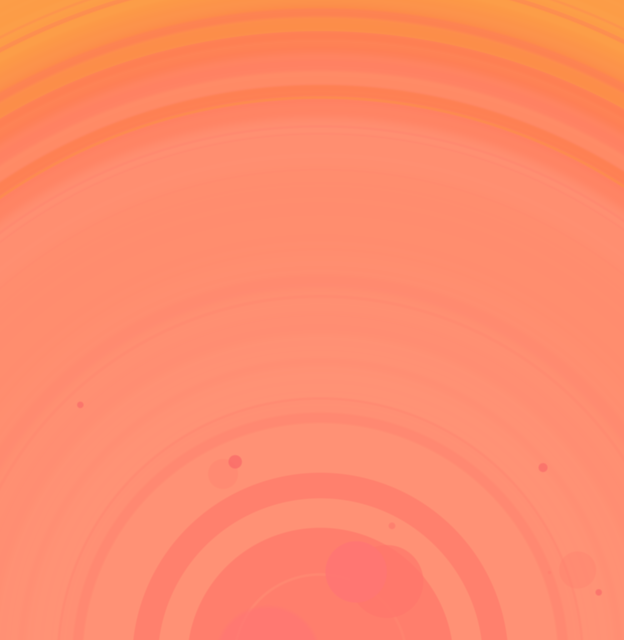
This background is drawn by a Shadertoy shader. Its source:

```glsl
// Concentric coral and orange rings around a low centre, with soft scattered discs.

const vec3 PEACH  = vec3(1.00, 0.570, 0.458);
const vec3 SALMON = vec3(1.00, 0.550, 0.430);
const vec3 CORAL  = vec3(1.00, 0.492, 0.423);
const vec3 EMBER  = vec3(0.995, 0.505, 0.330);
const vec3 ORANGE = vec3(0.99, 0.555, 0.290);
const vec3 AMBER  = vec3(0.99, 0.615, 0.280);
const vec3 PINK   = vec3(1.00, 0.460, 0.450);

float hash(float n) {
    return fract(sin(n * 127.1) * 43758.5453);
}

float noise(float x) {
    float f = fract(x);
    return mix(hash(floor(x)), hash(floor(x) + 1.0), f * f * (3.0 - 2.0 * f));
}

// 1 beyond the edge, 0 before it
float beyond(float r, float edge, float soft) {
    return smoothstep(edge - soft, edge + soft, r);
}

float band(float r, float inner, float outer, float soft) {
    return beyond(r, inner, soft) - beyond(r, outer, soft);
}

float disc(vec2 p, vec2 centre, float radius, float soft) {
    return 1.0 - beyond(length(p - centre), radius, soft);
}

// Broad rings, painted from the inside outwards
vec3 broadRings(float r, float soft) {
    vec3 c = mix(PEACH, SALMON, smoothstep(0.42, 0.72, r));
    c = mix(c, PEACH, 0.4 * band(r, 0.775, 0.842, 0.015));
    c = mix(c, vec3(1.0, 0.510, 0.388), beyond(r, 0.850, 0.012));
    c = mix(c, ORANGE, 0.75 * band(r, 0.878, 0.883, soft));
    c = mix(c, EMBER, band(r, 0.883, 0.901, 0.003));
    c = mix(c, vec3(1.0, 0.545, 0.400), band(r, 0.901, 0.922, 0.004));
    c = mix(c, EMBER, beyond(r, 0.950, 0.018));
    c = mix(c, ORANGE, beyond(r, 0.984, soft));
    c = mix(c, EMBER, 0.8 * band(r, 1.006, 1.020, 0.004));

    // Corners warm gradually to amber
    c = mix(c, mix(ORANGE, AMBER, smoothstep(1.02, 1.07, r)), beyond(r, 1.022, 0.004));
    c = mix(c, EMBER, 0.55 * band(r, 1.074, 1.081, 0.002));
    c = mix(c, EMBER, 0.35 * band(r, 1.093, 1.097, 0.002));

    // Faint middle rings
    c = mix(c, CORAL, 0.25 * band(r, 0.583, 0.603, 0.005));
    c = mix(c, CORAL, 0.24 * band(r, 0.567, 0.572, 0.002));
    c = mix(c, CORAL, 0.14 * band(r, 0.512, 0.544, 0.008));
    c = mix(c, CORAL, 0.12 * band(r, 0.460, 0.474, 0.004));
    c = mix(c, CORAL, 0.10 * band(r, 0.371, 0.411, soft));
    c = mix(c, CORAL, 0.28 * band(r, 0.408, 0.412, soft));
    c = mix(c, CORAL, 0.42 * band(r, 0.372, 0.388, 0.003));

    // Bold inner ring and core
    c = mix(c, CORAL, 0.88 * band(r, 0.254, 0.294, soft));
    return mix(c, CORAL, 0.97 - 0.97 * beyond(r, 0.208, soft));
}

// Thin grooves of random depth, strongest in the outer rings
vec3 grooves(vec3 c, float r) {
    float outer = smoothstep(0.80, 0.87, r);
    float fine = noise(r * 190.0) + noise(r * 90.0 + 31.0) - 1.0;
    float amount = mix(0.003, 0.010, outer) * smoothstep(0.36, 0.46, r);
    c.g += fine * amount;
    c.b += fine * amount * 0.8;
    float lines = 0.25 * band(r, 0.822, 0.825, 0.002)
                + 0.30 * band(r, 0.833, 0.837, 0.002)
                + 0.15 * band(r, 0.766, 0.769, 0.002);
    return mix(c, CORAL, lines);
}

// Overlapping discs and a pale arc inside the core
vec3 core(vec3 c, vec2 p, float r, float soft) {
    float arc = band(r, 0.133, 0.137, soft) * mix(0.45, 0.25, smoothstep(-0.02, 0.1, p.x));
    c = mix(c, PEACH, arc);
    c = mix(c, PINK, 0.70 * disc(p, vec2(-0.082, 0.004), 0.081, 0.005));
    c = mix(c, vec3(1.0, 0.460, 0.415), 0.7 * disc(p, vec2(0.104, 0.124), 0.057, soft));
    return mix(c, PINK, 0.9 * disc(p, vec2(0.056, 0.139), 0.048, soft));
}

// Each speck: centre x, centre y, radius, opacity
vec3 specks(vec3 c, vec2 p, float soft) {
    vec4 list[8] = vec4[8](
        vec4(-0.152, 0.292, 0.0235, 0.35), vec4(-0.133, 0.311, 0.0105, 0.80),
        vec4(-0.375, 0.400, 0.0050, 0.75), vec4(0.348, 0.302, 0.0070, 0.75),
        vec4(0.402, 0.142, 0.0290, 0.35), vec4(0.435, 0.107, 0.0050, 0.75),
        vec4(0.112, 0.211, 0.0052, 0.60), vec4(0.358, 0.138, 0.0026, 0.50));
    for (int i = 0; i < 8; i++) {
        vec4 s = list[i];
        vec3 tint = mix(CORAL, vec3(0.98, 0.42, 0.41), smoothstep(0.4, 0.8, s.w));
        c = mix(c, tint, s.w * disc(p, s.xy, s.z, soft));
    }
    return c;
}

void mainImage(out vec4 fragColor, in vec2 fragCoord) {
    // Origin at the shared ring centre, canvas height as the unit
    vec2 p = (fragCoord - vec2(0.5 * iResolution.x, 0.0)) / iResolution.y;
    p -= vec2(0.013, -0.0326);
    float r = length(p);
    float soft = max(0.0018, 1.0 / iResolution.y);

    vec3 colour = grooves(broadRings(r, soft), r);
    colour = core(colour, p, r, soft);
    colour = specks(colour, p, soft);
    fragColor = vec4(clamp(colour, 0.0, 1.0), 1.0);
}
```
